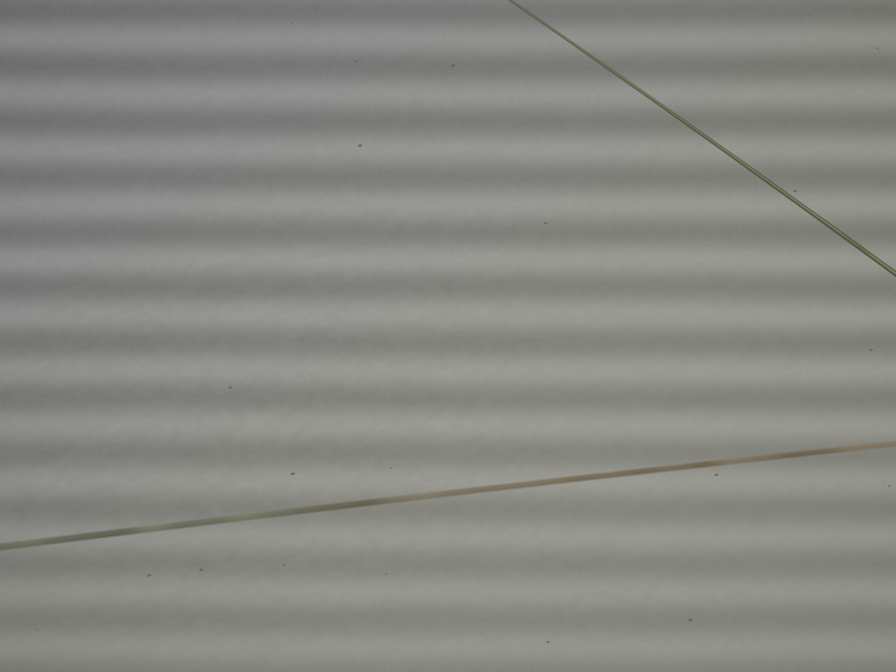
Give the GLSL for this texture, as a Shadertoy shader.

```glsl
// Softly lit, ribbed grey sheet: horizontal shadow bands with faint mottling,
// sparse dirt specks, a worn joint rising to the right and a thin dry blade
// crossing the upper right corner. Lengths are fractions of canvas height.

const float BAND_PERIOD  = 0.0823;  // about twelve bands down the canvas
const float BAND_DARK_Y  = 0.984;   // centre of the topmost dark band
const float BAND_DEPTH   = 0.044;
const float BAND_WAVER   = 0.0035;
const float MOTTLE_DEPTH = 0.022;
const float GRAIN_DEPTH  = 0.012;
const float SPECK_CELLS  = 8.0;     // speck cells per canvas height
const float SPECK_CHANCE = 0.22;
const float JOINT_WIDTH  = 0.0095;
const float BLADE_START  = 0.759;   // where the blade meets the top edge

const vec3 SHEET_COOL  = vec3(0.515, 0.518, 0.520);
const vec3 SHEET_WARM  = vec3(0.540, 0.542, 0.508);
const vec3 JOINT_OLIVE = vec3(0.410, 0.410, 0.350);
const vec3 JOINT_BROWN = vec3(0.455, 0.405, 0.330);
const vec3 BLADE_EDGE  = vec3(0.270, 0.275, 0.190);
const vec3 BLADE_CORE  = vec3(0.500, 0.500, 0.365);
const vec3 SPECK_COLOR = vec3(0.330, 0.330, 0.310);

float hash(vec2 p) {
    vec3 q = fract(vec3(p.xyx) * 0.1031);
    q += dot(q, q.yzx + 33.33);
    return fract((q.x + q.y) * q.z);
}

float noise(vec2 p) {
    vec2 cell = floor(p), f = fract(p);
    f = f * f * (3.0 - 2.0 * f);
    float low  = mix(hash(cell), hash(cell + vec2(1, 0)), f.x);
    float high = mix(hash(cell + vec2(0, 1)), hash(cell + vec2(1, 1)), f.x);
    return mix(low, high, f.y);
}

float fbm(vec2 p) {
    float sum = 0.0, gain = 0.5;
    for (int i = 0; i < 4; i++) {
        sum += gain * noise(p);
        p = p * 2.03 + 17.0;
        gain *= 0.5;
    }
    return sum;
}

// Coverage of a stroke from the signed distance to its centre line
float stroke(float dist, float width, float soft) {
    return 1.0 - smoothstep(-soft, soft, abs(dist) - 0.5 * width);
}

// One small tilted dirt mark in some of the grid cells
float specks(vec2 p, float soft) {
    vec2 cell = floor(p * SPECK_CELLS);
    vec2 jitter = vec2(hash(cell + 3.1), hash(cell + 8.7));
    vec2 d = p - (cell + 0.15 + 0.7 * jitter) / SPECK_CELLS;
    d = vec2(d.x + 0.5 * d.y, 1.7 * d.y - 0.5 * d.x);
    float radius = mix(0.0015, 0.0040, hash(cell + 21.3));
    float present = step(hash(cell + 40.9), SPECK_CHANCE);
    return present * (1.0 - smoothstep(radius - soft, radius + soft, length(d)));
}

// Ribbed sheet with uneven light
vec3 sheet(vec2 p, vec2 uv) {
    float warmth = smoothstep(0.1, 1.5, uv.x + 1.1 * (1.0 - uv.y));
    vec3 color = mix(SHEET_COOL, SHEET_WARM, warmth);

    float waver = BAND_WAVER * (noise(vec2(p.x * 4.0, p.y * 9.0)) - 0.5);
    float phase = (p.y + waver - BAND_DARK_Y) / BAND_PERIOD;
    float depth = BAND_DEPTH * mix(0.75, 1.1, smoothstep(0.0, 0.6, uv.y));
    color -= depth * cos(6.28319 * phase);

    // Darker top and sides, brighter middle
    vec2 off = uv - vec2(0.56, 0.42);
    color += 0.024 - 0.13 * dot(off * off, vec2(1.0, 0.8));

    // Slanted mottling, strongest at the left centre
    vec2 slant = vec2(p.x + 0.7 * p.y, p.y - 0.4 * p.x);
    float wear = exp(-6.0 * dot(uv - vec2(0.3, 0.4), uv - vec2(0.3, 0.4)));
    color += MOTTLE_DEPTH * (0.5 + wear) * (fbm(slant * vec2(45.0, 95.0)) - 0.47);
    color += GRAIN_DEPTH * (noise(p * 260.0) - 0.5);
    return color;
}

void mainImage(out vec4 fragColor, in vec2 fragCoord) {
    vec2 uv = fragCoord / iResolution.xy;
    vec2 p = fragCoord / iResolution.y;
    float soft = 1.0 / iResolution.y;

    vec3 color = sheet(p, uv);
    color = mix(color, SPECK_COLOR, 0.6 * specks(p, soft));

    // Joint: olive at the left, browner and thinner at the right
    float jointY = 0.186 + 0.1239 * p.x - 0.0063 * p.x * p.x;
    float jointDist = (p.y - jointY) * 0.993;
    float jointWidth = JOINT_WIDTH * mix(1.1, 0.8, uv.x);
    float patches = noise(vec2(p.x * 22.0, 5.0));
    vec3 jointColor = mix(JOINT_OLIVE, JOINT_BROWN, smoothstep(0.25, 0.7, uv.x));
    jointColor += 0.10 * (patches - 0.4) + 7.0 * jointDist;
    color = mix(color, jointColor, 0.9 * stroke(jointDist, jointWidth, 1.5 * soft));

    // Blade: dark rims around a pale core, widening to the right
    float t = p.x - BLADE_START;
    float bladeDist = (p.y - (1.0 - 0.69 * t - 0.035 * t * t)) * 0.815;
    float bladeWidth = mix(0.0030, 0.0075, clamp(t / 0.57, 0.0, 1.0));
    float core = stroke(bladeDist - 0.1 * bladeWidth, 0.35 * bladeWidth, soft);
    core *= smoothstep(0.15, 0.6, noise(vec2(p.x * 18.0, 2.0)));
    vec3 bladeColor = mix(BLADE_EDGE, BLADE_CORE, core);
    color = mix(color, bladeColor, 0.85 * stroke(bladeDist, bladeWidth, soft));

    fragColor = vec4(clamp(color, 0.0, 1.0), 1.0);
}
```
